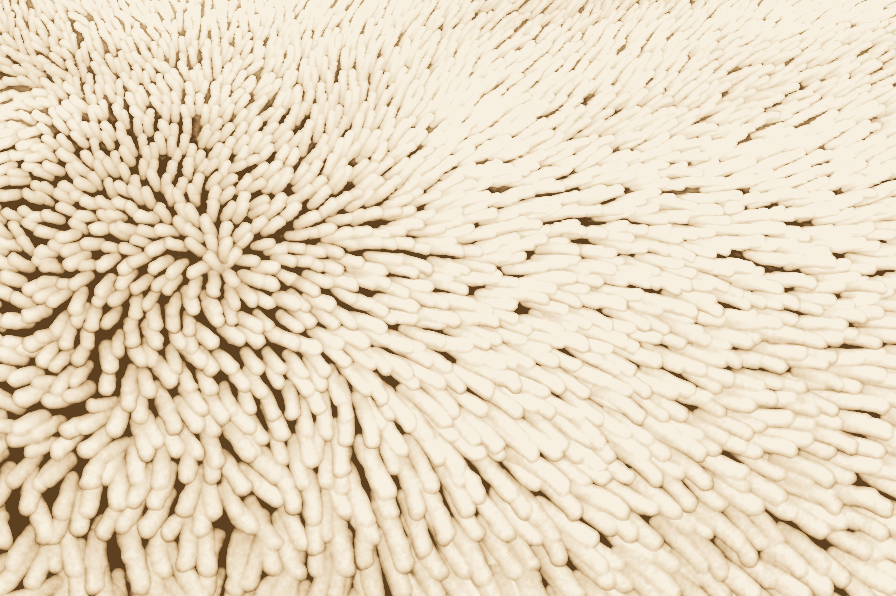
Write a Shadertoy shader that draws this texture.

```glsl
// Deep chenille rug seen in perspective: soft cream strands fan out from a parting.
// Each cell of a receding grid grows one capsule along a radial flow field;
// capsules are blended by height, then toned through a cream to brown ramp.

#define ROWS 31.0              // strands per unit of depth
#define HORIZON 1.45           // height at which the rug would vanish
#define PARTING vec2(0.37, 0.55)
#define STRAND_RADIUS 0.42     // in cells
#define SHORT_HALF 0.5         // half length near the parting, in cells
#define LONG_HALF 1.2          // half length of the combed strands
#define EXPOSURE 1.08
#define SHADOW 0.8
#define FUZZ 0.24
#define HAZE 0.42

float hash(vec2 p) {
    vec3 q = fract(vec3(p.xyx) * 0.1031);
    q += dot(q, q.yzx + 33.33);
    return fract((q.x + q.y) * q.z);
}

float noise(vec2 p) {
    vec2 i = floor(p), f = fract(p);
    f = f * f * (3.0 - 2.0 * f);
    float bottom = mix(hash(i), hash(i + vec2(1, 0)), f.x);
    float top = mix(hash(i + vec2(0, 1)), hash(i + vec2(1, 1)), f.x);
    return mix(bottom, top, f.y);
}

// Share of the way from a to b, clamped
float ramp(float a, float b, float x) {
    return clamp((x - a) / (b - a), 0.0, 1.0);
}

vec3 woolColor(float tone) {
    vec3 c = mix(vec3(0.36, 0.25, 0.12), vec3(0.57, 0.42, 0.25), ramp(0.0, 0.14, tone));
    c = mix(c, vec3(0.71, 0.58, 0.39), ramp(0.14, 0.28, tone));
    c = mix(c, vec3(0.82, 0.70, 0.54), ramp(0.28, 0.44, tone));
    c = mix(c, vec3(0.89, 0.81, 0.69), ramp(0.44, 0.63, tone));
    return mix(c, vec3(0.97, 0.94, 0.88), ramp(0.63, 1.0, tone));
}

// Strand direction: radial, with more disorder on the left
vec2 strandDirection(vec2 pos, float jitter) {
    vec2 away = (pos - PARTING) * vec2(1.0, 1.4);
    float tangle = 1.0 - smoothstep(0.15, 0.75, pos.x);
    float angle = atan(away.y, away.x + 0.001);
    angle += mix(0.5, 2.4, tangle) * (noise(pos * 7.0 + 9.0) - 0.5);
    angle += mix(0.3, 0.9, tangle) * (jitter - 0.5);
    return vec2(cos(angle), sin(angle));
}

// Tone of the pile at p, with strands blended by height
float pileTone(vec2 p) {
    float row = floor(-ROWS * log(HORIZON - p.y));
    float blur = mix(0.25, 0.75, smoothstep(0.1, 1.0, p.y));
    float sharpness = mix(14.0, 7.0, smoothstep(0.3, 1.0, p.y));
    float lumps = 1.0 + 0.3 * (noise(p * 75.0 / (HORIZON - p.y)) - 0.5);

    // The bare backing starts the blend
    float weights = exp(0.22 * sharpness);
    float tones = 0.16 * weights, heights = 0.0, shadowTop = 0.0;

    for (int j = -2; j <= 2; j++) {
        float depth = exp(-(row + float(j) + 0.5) / ROWS);
        float cell = depth / ROWS;
        float column = floor((p.x - PARTING.x) / cell);
        for (int i = -2; i <= 2; i++) {
            vec2 id = vec2(column + float(i), row + float(j)) + 300.0;
            vec2 scatter = vec2(hash(id), hash(id + 71.3)) - 0.5;
            float lift = hash(id + 137.7);
            float twist = hash(id + 211.1);
            vec2 seed = vec2(PARTING.x + (column + float(i) + 0.5) * cell, HORIZON - depth);
            seed += 0.7 * scatter * cell;

            // Capsule in its own frame, slightly bent
            vec2 dir = strandDirection(seed, twist);
            vec2 rel = (p - seed) / cell;
            vec2 q = vec2(dot(rel, dir), dot(rel, vec2(-dir.y, dir.x)));
            q.y += 0.2 * (lift - 0.5) * q.x * q.x;
            float reach = length(seed - PARTING) + 0.5 * (seed.x - PARTING.x);
            float halfLen = mix(SHORT_HALF, LONG_HALF, smoothstep(0.08, 0.65, reach));
            halfLen *= 0.85 + 0.15 * twist;
            vec2 off = vec2(q.x - clamp(q.x, -halfLen, halfLen), q.y);
            float x = length(off) * lumps / (STRAND_RADIUS * (0.9 + 0.2 * twist));

            // Tips stand higher than roots
            float t = clamp(0.5 + 0.5 * q.x / halfLen, 0.0, 1.0);
            float level = 0.42 * t + 0.33 * lift;
            float height = level + 0.45 * sqrt(max(1.0 - x * x, 0.0));
            float up = (off.x * dir.y + off.y * dir.x) / STRAND_RADIUS;
            float x2 = min(x * x, 1.2);
            float tone = EXPOSURE - 0.3 * x2 - 0.42 * x2 * x2 + 0.17 * up;
            tone += 0.12 * (twist - 0.5) - 0.34 * (1.0 - t) * (1.0 - t);

            float w = (1.0 - smoothstep(1.05 - blur, 1.05, x)) * exp(sharpness * height);
            weights += w;
            tones += w * tone;
            heights += w * height;
            shadowTop = max(shadowTop, level + 0.13 - 0.5 * max(x - 1.0, 0.0));
        }
    }
    return tones / weights - SHADOW * max(shadowTop - heights / weights, 0.0);
}

void mainImage(out vec4 fragColor, in vec2 fragCoord) {
    vec2 p = fragCoord / iResolution.y;
    float tone = pileTone(p);

    // Fine woolly fuzz, fading with distance
    float fuzz = 0.55 * noise(p * 130.0) + 0.45 * noise(p * 260.0 + 5.0) - 0.5;
    tone += FUZZ * fuzz * (1.0 - 0.75 * p.y);

    // Pale, out of focus distance with broad waves in the pile
    float distant = smoothstep(0.4, 1.0, p.y);
    tone = mix(tone, 0.88, HAZE * distant);
    tone += 0.36 * distant * (noise(vec2(p.x * 3.0, p.y * 15.0 - p.x * 2.0)) - 0.45);

    // Warm hollow around the parting, bright sheen on the combed side
    vec2 hollow = (p - vec2(0.22, 0.6)) / vec2(0.36, 0.17);
    tone -= 0.19 * exp(-dot(hollow, hollow));
    tone += 0.06 * smoothstep(0.4, 1.0, p.x) * smoothstep(0.1, 0.5, p.y);

    // Deeper, uneven pile at the lower left and along the near edge
    float lowerLeft = (1.0 - smoothstep(0.1, 0.8, p.x)) * (1.0 - smoothstep(0.35, 0.65, p.y));
    tone -= 0.09 * lowerLeft + 0.08 * (1.0 - smoothstep(0.0, 0.2, p.y));
    tone += 0.16 * (noise(p * 5.0 + 20.0) - 0.5);

    fragColor = vec4(woolColor(clamp(tone, 0.0, 1.0)), 1.0);
}
```
